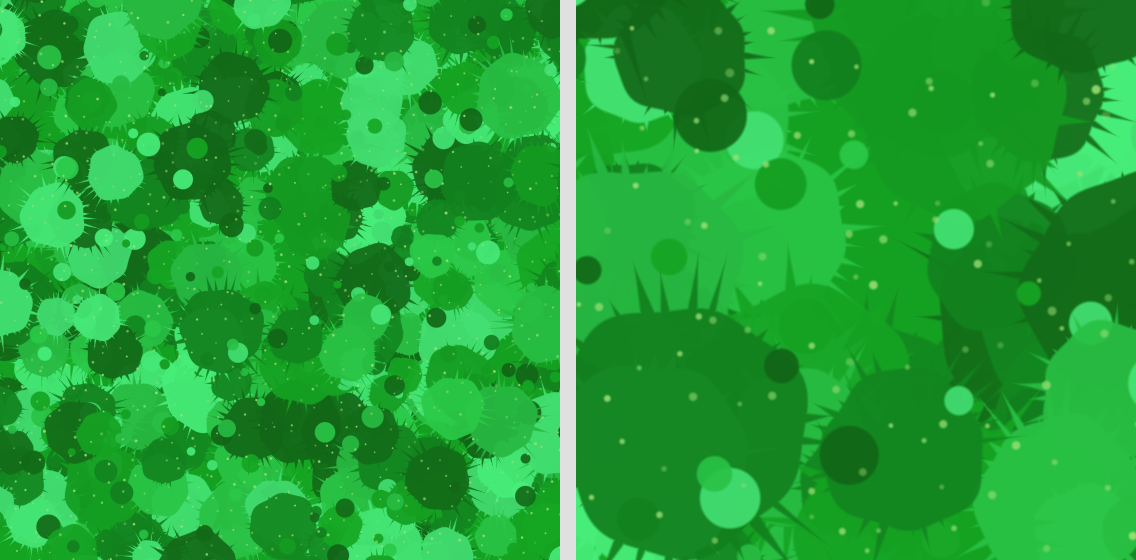
Left: the whole. Right: its middle third, enlarged.
Write a Shadertoy shader that draws this pattern.

```glsl
// Paint splatter in greens: layers of spiky blots and round drops with pale specks.
// Every layer is a jittered grid; each pixel paints the nearby cells in order,
// and each blot is a wobbly disc with tapered spikes set in angular sectors.

const float TAU = 6.2831853;
const int   BLOT_LAYERS = 6;
const float BLOT_CELL = 0.14;
const vec2  BLOT_RADIUS = vec2(0.030, 0.075);   // smallest, largest
const vec2  SPIKE_REACH = vec2(0.22, 0.72);     // in blot radii
const float SPIKE_COUNT = 32.0;
const float SPIKE_WIDTH = 0.055;                // half width, in blot radii
const float BLOT_OPACITY = 0.92;
const float DROP_CELL = 0.072;
const vec2  DROP_RADIUS = vec2(0.007, 0.022);
const float DROP_CHANCE = 0.52;
const float SPECK_CELL = 0.034;
const vec2  SPECK_RADIUS = vec2(0.0012, 0.0026);
const float SOFTNESS = 0.0012;

const vec3 FOREST  = vec3(0.07, 0.41, 0.09);
const vec3 LEAF    = vec3(0.07, 0.52, 0.12);
const vec3 GRASS   = vec3(0.08, 0.63, 0.13);
const vec3 EMERALD = vec3(0.16, 0.76, 0.27);
const vec3 MINT    = vec3(0.27, 0.90, 0.46);
const vec3 SPECK   = vec3(0.62, 0.88, 0.46);

// Integer hash of a cell and a seed, three values in 0..1
vec3 hash3(ivec2 cell, int seed) {
    uvec3 v = uvec3(ivec3(cell, seed)) * 1664525u + 1013904223u;
    v.x += v.y * v.z; v.y += v.z * v.x; v.z += v.x * v.y;
    v ^= v >> 16u;
    v.x += v.y * v.z; v.y += v.z * v.x; v.z += v.x * v.y;
    return vec3(v >> 8u) / 16777216.0;
}

// Weighted choice of a green, with a slight change of brightness
vec3 pickGreen(float choice, float tint) {
    vec3 green = choice < 0.17 ? FOREST
               : choice < 0.37 ? LEAF
               : choice < 0.60 ? GRASS
               : choice < 0.79 ? EMERALD : MINT;
    return green * mix(0.95, 1.04, tint);
}

float coverage(float dist) {
    float edge = max(SOFTNESS, 0.75 / min(iResolution.x, iResolution.y));
    return 1.0 - smoothstep(-edge, edge, dist);
}

// Approximate distance to a wobbly disc ringed by tapered spikes
float blotDistance(vec2 p, float radius, float reach, float phase, ivec2 cell, int seed) {
    float r = length(p);
    float angle = atan(p.y, p.x);
    float wobble = 0.04 * sin(3.0 * angle + phase) + 0.03 * sin(7.0 * angle - 2.0 * phase);
    float body = r - radius * (1.0 + wobble);

    float sector = (angle / TAU + 0.5) * SPIKE_COUNT;
    int id = int(mod(floor(sector), SPIKE_COUNT));
    vec3 rnd = hash3(cell, seed + 1000 + id);
    float offset = (fract(sector) - 0.5 - 0.4 * (rnd.x - 0.5)) * TAU / SPIKE_COUNT;
    float spikeLength = radius * reach * mix(0.15, 1.0, rnd.y * rnd.y);
    float taper = min(1.0, 1.0 - (r - 0.9 * radius) / spikeLength);
    float spike = abs(r * sin(offset)) - SPIKE_WIDTH * radius * mix(0.6, 1.2, rnd.z) * taper;
    return min(body, spike);
}

void paintBlots(inout vec3 color, vec2 uv, int seed) {
    vec2 grid = uv / BLOT_CELL + hash3(ivec2(7, 3), seed).xy;
    for (int k = 0; k < 9; k++) {
        ivec2 cell = ivec2(floor(grid)) + ivec2(k % 3, k / 3) - 1;
        vec3 place = hash3(cell, seed);
        vec3 look = hash3(cell, seed + 1);
        float radius = mix(BLOT_RADIUS.x, BLOT_RADIUS.y, place.z);
        float reach = mix(SPIKE_REACH.x, SPIKE_REACH.y, look.z);
        vec2 p = (grid - vec2(cell) - place.xy) * BLOT_CELL;
        if (length(p) > radius * (1.1 + reach)) continue;
        float dist = blotDistance(p, radius, reach, look.y * TAU, cell, seed);
        color = mix(color, pickGreen(look.x, look.y), BLOT_OPACITY * coverage(dist));
    }
}

void paintDrops(inout vec3 color, vec2 uv, int seed) {
    vec2 grid = uv / DROP_CELL + hash3(ivec2(5, 2), seed).xy;
    for (int k = 0; k < 9; k++) {
        ivec2 cell = ivec2(floor(grid)) + ivec2(k % 3, k / 3) - 1;
        vec3 place = hash3(cell, seed);
        vec3 look = hash3(cell, seed + 1);
        if (look.z > DROP_CHANCE) continue;
        float radius = mix(DROP_RADIUS.x, DROP_RADIUS.y, place.z);
        float dist = length((grid - vec2(cell) - place.xy) * DROP_CELL) - radius;
        color = mix(color, pickGreen(look.x, look.y), BLOT_OPACITY * coverage(dist));
    }
}

void paintSpecks(inout vec3 color, vec2 uv, int seed) {
    vec2 grid = uv / SPECK_CELL;
    for (int k = 0; k < 9; k++) {
        ivec2 cell = ivec2(floor(grid)) + ivec2(k % 3, k / 3) - 1;
        vec3 place = hash3(cell, seed);
        float radius = mix(SPECK_RADIUS.x, SPECK_RADIUS.y, place.z);
        float dist = length((grid - vec2(cell) - place.xy) * SPECK_CELL) - radius;
        float opacity = mix(0.3, 0.9, hash3(cell, seed + 1).x);
        color = mix(color, SPECK, opacity * coverage(dist));
    }
}

void mainImage(out vec4 fragColor, in vec2 fragCoord) {
    vec2 uv = fragCoord / min(iResolution.x, iResolution.y);
    vec3 color = GRASS;
    for (int layer = 0; layer < BLOT_LAYERS; layer++) {
        paintBlots(color, uv, 20 + 10 * layer);
        if (layer >= BLOT_LAYERS - 2) paintDrops(color, uv, 200 + 10 * layer);
    }
    paintSpecks(color, uv, 400);
    fragColor = vec4(color, 1.0);
}
```
